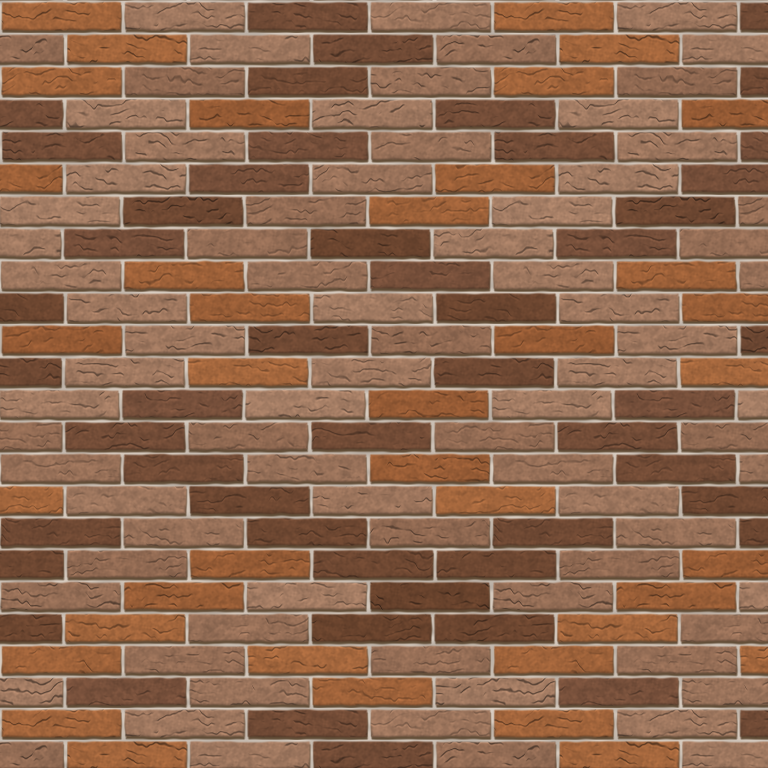
This texture is drawn by a three.js fragment shader. Its source:

```glsl
varying vec2 vUv;

float hash(vec2 p) {
  vec3 q = fract(p.xyx * 0.1031);
  q += dot(q, q.yzx + 33.33);
  return fract((q.x + q.y) * q.z);
}

float noise(vec2 p) {
  vec2 i = floor(p), f = fract(p);
  f = f * f * (3.0 - 2.0 * f);
  return mix(mix(hash(i), hash(i + vec2(1.0, 0.0)), f.x),
             mix(hash(i + vec2(0.0, 1.0)), hash(i + 1.0), f.x), f.y);
}

float roundedBox(vec2 p, vec2 halfSize, float radius) {
  vec2 q = abs(p) - halfSize + radius;
  return length(max(q, 0.0)) + min(max(q.x, q.y), 0.0) - radius;
}

// Clay surface height: drag marks and fine grain, turned off the noise grid
float clayHeight(vec2 p) {
  vec2 turned = mat2(0.8, 0.6, -0.6, 0.8) * p;
  return 0.32 * noise(p * vec2(2.2, 5.0)) + 0.34 * noise(turned * 8.0 + 17.0)
       + 0.34 * noise(turned.yx * 15.0 + 41.0);
}

// Short, mostly level cracks: warped stripes broken up by a mask
float cracks(vec2 p, float tilt) {
  float level = 3.2 * (p.y + tilt * p.x) + 1.3 * noise(p * vec2(1.6, 0.8))
              + 0.45 * noise(p * vec2(7.0, 3.0) + 13.0);
  float line = abs(fract(level) - 0.5);
  float mask = smoothstep(0.46, 0.72, noise(p * vec2(2.6, 4.0) + 29.0));
  return (1.0 - smoothstep(0.0, 0.16, line)) * mask;
}

// Pale bricks alternate with orange ones, and dark ones gather in diagonal groups
vec3 brickColor(vec2 id) {
  float paleColumn = mod(id.y, 3.0) == 1.0 || mod(id.y + 2.0, 22.0) < 5.0 ? 1.0 : 0.0;
  float paleChance = mod(id.x, 2.0) == paleColumn ? 0.93 : 0.04;
  float darkSide = 1.0 - mod(floor(id.y / 4.0), 2.0);
  float darkChance = floor(id.x / 2.0) == darkSide ? 0.85 : 0.16;
  vec3 pale = mix(vec3(0.55, 0.40, 0.31), vec3(0.63, 0.48, 0.385), hash(id + 3.0));
  vec3 orange = mix(vec3(0.57, 0.345, 0.20), vec3(0.63, 0.395, 0.235), hash(id + 11.0));
  vec3 dark = mix(vec3(0.40, 0.255, 0.17), vec3(0.46, 0.31, 0.23), hash(id + 19.0));
  if (hash(id + 53.0) < paleChance) return pale;
  return hash(id + 71.0) < darkChance ? dark : orange;
}

void main() {
  // Running bond measured in course heights, counted from the top
  vec2 p = vec2(vUv.x, 1.0 - vUv.y) * 23.9;
  p.y -= 0.03 + 0.07 * sin(3.14 * vUv.y);
  float soft = 0.025 + 0.6 * fwidth(vUv.y) * 23.9;
  float row = floor(p.y);
  float shift = 0.53 * mod(row, 2.0) + 0.03 * (hash(vec2(mod(row, 22.0), 2.0)) - 0.5);
  float across = p.x / 3.83 + 0.012 - shift;
  vec2 id = mod(vec2(floor(across), row), vec2(4.0, 22.0));
  vec2 local = vec2((fract(across) - 0.5) * 3.83, fract(p.y) - 0.5);
  vec2 seed = floor(vec2(hash(id + 5.0), hash(id + 9.0)) * 90.0);
  vec2 clay = local + seed;

  // Brick outline with slightly worn edges
  float wear = 0.04 * (noise(clay * 3.0) - 0.5);
  vec2 halfSize = vec2(1.855, 0.425);
  float edge = roundedBox(local + vec2(0.0, 0.03), halfSize, 0.04) + wear;
  float shadowEdge = roundedBox(local - vec2(0.015, 0.05), halfSize, 0.04) + wear;

  // Mortar and the shadow cast below each brick
  vec3 color = vec3(0.82, 0.775, 0.73) * (0.88 + 0.16 * noise(p * vec2(1.5, 5.0)));
  color = mix(color, vec3(0.36, 0.28, 0.19), 0.95 * (1.0 - smoothstep(-soft, soft, shadowEdge)));

  // Clay face lit from above
  float height = clayHeight(clay);
  float relief = clayHeight(clay + vec2(0.02, 0.04)) - height;
  float tilt = 0.3 * (hash(id + 31.0) - 0.5);
  vec2 crackSeed = seed * 1.37;
  float crack = cracks(local + crackSeed, tilt);
  float crackLip = cracks(local - vec2(0.0, 0.06) + crackSeed, tilt);
  vec3 face = brickColor(id) * (0.86 + 0.32 * height + 0.36 * relief);
  face *= 1.0 - 0.42 * crack * (0.4 + 0.6 * hash(id + 83.0));
  face *= 1.0 + 0.08 * crackLip * (1.0 - crack);
  float rim = smoothstep(-0.09, 0.0, edge);
  face *= 1.0 - 0.20 * rim * smoothstep(-0.1, 0.4, local.y);
  face *= 1.0 + 0.06 * rim * (1.0 - smoothstep(-0.4, 0.1, local.y));

  color = mix(color, face, 1.0 - smoothstep(-soft, soft, edge));
  gl_FragColor = vec4(color, 1.0);
}
```
